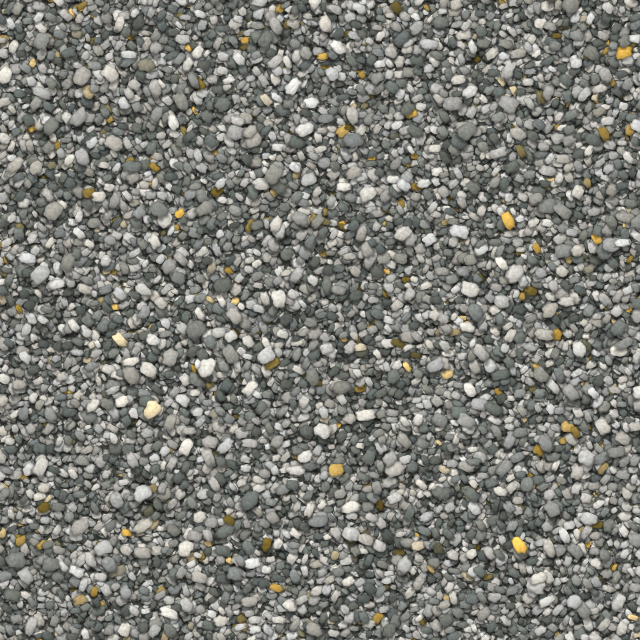
Reproduce this texture procedurally as a Shadertoy shader.

```glsl
vec3 hash3(vec2 p) {
    vec3 q = fract(p.xyx * vec3(0.1031, 0.1030, 0.0973));
    q += dot(q, q.yxz + 33.33);
    return fract((q.xxy + q.yzz) * q.zyx);
}

float gradientNoise(vec2 p) {
    vec2 i = floor(p), f = p - i;
    vec2 u = f * f * (3.0 - 2.0 * f);
    float a = dot(hash3(i).xy * 2.0 - 1.0, f);
    float b = dot(hash3(i + vec2(1, 0)).xy * 2.0 - 1.0, f - vec2(1, 0));
    float c = dot(hash3(i + vec2(0, 1)).xy * 2.0 - 1.0, f - vec2(0, 1));
    float d = dot(hash3(i + 1.0).xy * 2.0 - 1.0, f - 1.0);
    return mix(mix(a, b, u.x), mix(c, d, u.x), u.y);
}

// Grey stone, greenish when dark, now and then stained ochre
vec3 stoneColor(vec3 random, float lift) {
    float tone = mix(0.36, 0.84, random.x) + lift;
    vec3 tint = mix(vec3(0.95, 1.0, 0.95), vec3(1.0, 0.99, 0.955), smoothstep(0.4, 0.65, tone));
    float stain = smoothstep(0.955, 1.0, random.y);
    tint *= mix(vec3(1.0), vec3(1.15, 0.93, 0.45), stain);
    tint *= 1.0 + (random.z - 0.5) * vec3(0.03, 0.0, -0.05);
    return tone * tint;
}

// Composites one layer of scattered grains over the color
void addGrains(inout vec3 color, vec2 uv, float cells, float presence, float lift, float seed) {
    vec2 p = uv * cells + seed * 0.37;
    vec2 cell = floor(p);
    float blur = max(0.0014, 0.8 / iResolution.y) * cells;

    for (int y = -1; y <= 1; y++)
    for (int x = -1; x <= 1; x++) {
        vec2 id = cell + vec2(x, y);
        vec3 place = hash3(id + seed * 17.0);
        if (place.z > presence) continue;
        vec3 form = hash3(id + seed * 29.0 + 57.0);

        // Rotated, flattened outline
        vec2 offset = p - id - 0.5 - (place.xy - 0.5) * 0.8;
        float angle = (form.x - 0.5) * 2.6;
        float c = cos(angle), s = sin(angle);
        vec2 size = mix(0.42, 0.62, form.y) * vec2(1.2, mix(0.6, 1.0, form.z));
        vec2 q = mat2(c, -s, s, c) * offset / size;
        if (dot(q, q) > 3.5) continue;

        // Blunt corners and chipped edges
        vec2 q3 = pow(abs(q), vec2(2.7));
        float edge = pow(q3.x + q3.y + 1e-5, 1.0 / 2.7);
        edge += 0.38 * gradientNoise(q * 1.4 + id * 7.3 + seed);

        // Contact shadow, then the lit stone
        float soft = blur / size.y;
        color *= 1.0 - 0.42 * (1.0 - smoothstep(0.85, 1.4, edge + 0.35 * offset.y));
        float rim = clamp(edge, 0.0, 1.1);
        float light = 1.06 - 0.22 * rim * rim * rim * rim;
        light += 0.13 * dot(offset / size, vec2(-0.5, 0.85));
        vec3 stone = stoneColor(hash3(id + seed * 41.0 + 113.0), lift) * light;
        color = mix(color, stone, 1.0 - smoothstep(1.0 - soft, 1.0 + soft, edge));
    }
}

void mainImage(out vec4 fragColor, in vec2 fragCoord) {
    vec2 uv = fragCoord / iResolution.y;
    vec3 color = vec3(0.25, 0.26, 0.24);

    // Fine grit below, larger and paler pebbles on top
    float drift = 0.06 * gradientNoise(uv * 9.0);
    addGrains(color, uv, 98.0, 1.0, drift - 0.03, 1.0);
    addGrains(color, uv, 86.0, 0.75, drift - 0.01, 2.0);
    addGrains(color, uv, 68.0, 0.5, drift, 3.0);
    addGrains(color, uv, 49.0, 0.14, drift + 0.06, 4.0);

    // Mineral speckle
    float speckle = gradientNoise(uv * 190.0) + 0.6 * gradientNoise(uv * 330.0 + 40.0);
    color *= 1.0 + 0.16 * speckle;
    fragColor = vec4(clamp(color, 0.0, 1.0), 1.0);
}
```
